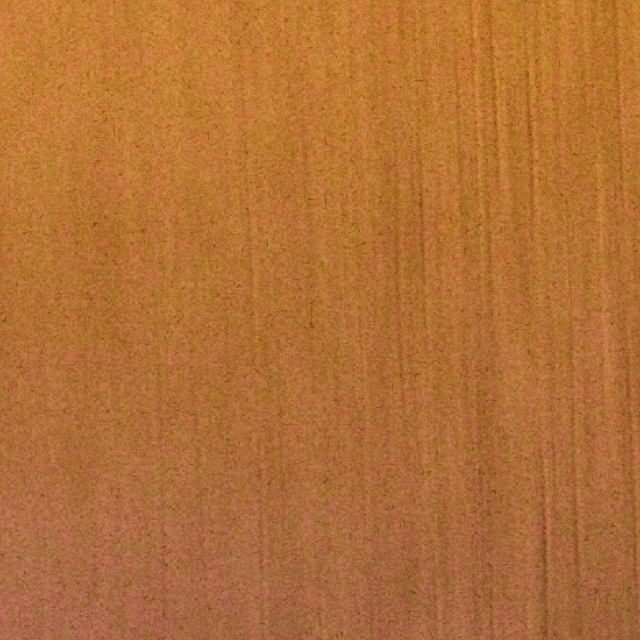
This texture is drawn by a WebGL 1 fragment shader. Its source:

```glsl
precision highp float;
// Warm orange-brown wood veneer with fine, nearly vertical fibres and speckled grain.
uniform vec2 u_resolution;

const vec3 TOP_LEFT = vec3(0.785, 0.500, 0.220);
const vec3 TOP_RIGHT = vec3(0.745, 0.468, 0.180);
const vec3 MIDDLE_LEFT = vec3(0.700, 0.440, 0.200);
const vec3 MIDDLE_RIGHT = vec3(0.695, 0.430, 0.205);
const vec3 BOTTOM_LEFT = vec3(0.670, 0.420, 0.295);
const vec3 BOTTOM_RIGHT = vec3(0.630, 0.388, 0.230);
const vec3 RED_TINT = vec3(0.030, -0.016, 0.034);
const vec3 FIBRE_TINT = vec3(1.0, 0.80, 0.62);
const float SLANT = 0.036;
const float FIBRE_CONTRAST = 0.15;
const float PORE_DEPTH = 0.085;
const float PORE_WIDTH = 0.0030;
const float GRAIN_CONTRAST = 0.15;
const float SPECK_DEPTH = 0.09;
const int PORE_COUNT = 14;

float hash(vec2 p) {
  vec3 q = fract(vec3(p.xyx) * 0.1031);
  q += dot(q, q.yzx + 33.33);
  return fract((q.x + q.y) * q.z);
}

float noise(vec2 p) {
  vec2 cell = floor(p);
  vec2 f = fract(p);
  f = f * f * (3.0 - 2.0 * f);
  float low = mix(hash(cell), hash(cell + vec2(1.0, 0.0)), f.x);
  float high = mix(hash(cell + vec2(0.0, 1.0)), hash(cell + vec2(1.0, 1.0)), f.x);
  return mix(low, high, f.y);
}

// Broad light falling from the upper left
vec3 baseColor(vec2 uv) {
  vec3 top = mix(TOP_LEFT, TOP_RIGHT, smoothstep(0.1, 0.9, uv.x));
  vec3 middle = mix(MIDDLE_LEFT, MIDDLE_RIGHT, uv.x);
  vec3 bottom = mix(BOTTOM_LEFT, BOTTOM_RIGHT, uv.x);
  vec3 lower = mix(bottom, middle, smoothstep(-0.05, 0.55, uv.y));
  return mix(lower, top, smoothstep(0.42, 1.0, uv.y));
}

// Soft streaks of several widths, stretched along the fibre
float fibres(vec2 p) {
  float broad = noise(vec2(p.x * 38.0, p.y * 1.6 + 7.0)) - 0.5;
  float medium = noise(vec2(p.x * 90.0 + 31.0, p.y * 3.0)) - 0.5;
  float fine = noise(vec2(p.x * 190.0 + 67.0, p.y * 7.0)) - 0.5;
  return 0.25 * broad + 0.45 * medium + 0.35 * fine;
}

// Thin dark pores with a light edge, gathered towards the right
float pores(vec2 p) {
  float sum = 0.0;
  for (int i = 0; i < PORE_COUNT; i++) {
    float id = float(i);
    float spread = (id + hash(vec2(id, 3.0))) / float(PORE_COUNT);
    float center = 0.06 + 0.92 * pow(spread, 0.55);
    center += 0.005 * (noise(vec2(id * 9.0, p.y * 4.0)) - 0.5);
    float d = (p.x - center) / PORE_WIDTH;
    float strength = mix(0.35, 1.0, hash(vec2(id, 17.0)));
    strength *= smoothstep(0.15, 0.75, noise(vec2(id * 5.0 + 2.0, p.y * 5.0)));
    float lightEdge = exp(-(d - 2.2) * (d - 2.2) * 0.6);
    sum += strength * (0.55 * lightEdge - exp(-d * d));
  }
  return sum;
}

void main() {
  vec2 uv = gl_FragCoord.xy / u_resolution;
  float jitter = noise(uv * vec2(90.0, 240.0)) - 0.5;
  vec2 p = vec2(uv.x - SLANT * (0.5 - uv.y) + 0.0024 * jitter, uv.y);
  vec3 color = baseColor(uv);

  // Faint red and olive mottling
  float mottle = noise(uv * vec2(48.0, 34.0)) + noise(uv * vec2(95.0, 75.0) + 40.0) - 1.0;
  color += RED_TINT * mottle;
  color += 0.025 * (noise(uv * vec2(16.0, 11.0) + 13.0) - 0.5);

  // Fibres grow stronger towards the right
  float reach = mix(0.40, 1.0, smoothstep(0.25, 0.80, uv.x));
  float roughness = 0.6 + 0.8 * noise(uv * vec2(120.0, 210.0) + 5.0);
  float relief = FIBRE_CONTRAST * fibres(p) + PORE_DEPTH * pores(p) * roughness;
  color += FIBRE_TINT * relief * reach;

  // Fine speckle and scattered dark flecks
  float grain = 0.65 * noise(uv * 390.0) + 0.35 * noise(uv * vec2(210.0, 240.0) + 90.0) - 0.5;
  float fleck = smoothstep(0.80, 0.97, noise(uv * vec2(230.0, 270.0) + 150.0));
  color += GRAIN_CONTRAST * grain - SPECK_DEPTH * fleck;
  color.b += 0.05 * (noise(uv * 160.0 + 210.0) - 0.5);

  gl_FragColor = vec4(clamp(color, 0.0, 1.0), 1.0);
}
```
